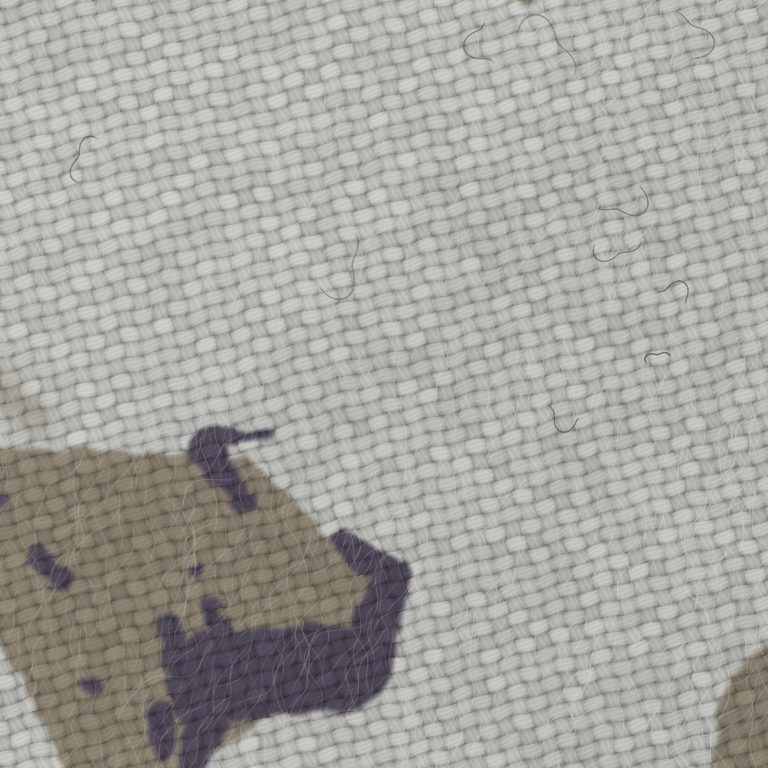
Reproduce this texture procedurally as a three.js fragment shader.

```glsl
#define WARP_COUNT 42.0
#define WEFT_COUNT 52.0
#define TILT 0.24
#define GAP_TONE 0.49
#define THREAD_TONE 0.745
#define FUZZ_LAYERS 14
#define FUZZ_WIDTH 0.0016
#define FUZZ_STRENGTH 0.42
#define HAIR_COUNT 10
#define STAIN_SOFTNESS 0.006

varying vec2 vUv;

const float PI = 3.14159;
const vec3 CLOTH = vec3(1.0, 1.005, 0.98);
const vec3 TAN_DYE = vec3(0.71, 0.66, 0.575);
const vec3 PURPLE_DYE = vec3(0.41, 0.37, 0.455);
const vec3 LINT = vec3(0.81, 0.815, 0.80);
const vec3 HAIR = vec3(0.30, 0.29, 0.29);

float hash(vec2 p) {
  vec3 q = fract(vec3(p.xyx) * 0.1031);
  q += dot(q, q.yzx + 33.33);
  return fract((q.x + q.y) * q.z);
}

vec2 turn(vec2 p, float a) {
  float c = cos(a), s = sin(a);
  return vec2(c * p.x + s * p.y, c * p.y - s * p.x);
}

// Layered sines, about -1 to 1
float waves(vec2 p) {
  return 0.5 * sin(p.x + 1.7 * sin(p.y * 0.8)) + 0.3 * sin(p.y * 1.9 + 1.3 * sin(p.x * 1.4))
       + 0.2 * sin(dot(p, vec2(2.7, -3.1)));
}

// Signed distance to the line a-b, positive on its right
float edge(vec2 p, vec2 a, vec2 b) {
  vec2 e = normalize(b - a);
  return dot(p - a, vec2(e.y, -e.x));
}

// Brush stroke whose radius runs from r0 to r1
float stroke(vec2 p, vec2 a, vec2 b, float r0, float r1) {
  vec2 e = b - a;
  float t = clamp(dot(p - a, e) / dot(e, e), 0.0, 1.0);
  return length(p - a - e * t) - mix(r0, r1, t);
}

float tanShape(vec2 p) {
  float d = max(edge(p, vec2(0.0, 0.17), vec2(0.085, 0.0)), edge(p, vec2(0.25, 0.0), vec2(0.49, 0.17)));
  d = max(d, edge(p, vec2(0.495, 0.17), vec2(0.485, 0.25)));
  d = max(d, edge(p, vec2(0.485, 0.25), vec2(0.33, 0.40)));
  d = max(d, edge(p, vec2(0.25, 0.408), vec2(0.0, 0.42)));
  d = min(d, length(p - vec2(1.09, 0.03)) - 0.16);
  return min(d, length(p - vec2(0.685, 1.0)) - 0.01);
}

float purpleShape(vec2 p) {
  // Broad band and its hook
  float d = stroke(p, vec2(0.28, 0.12), vec2(0.45, 0.132), 0.06, 0.056);
  d = min(d, stroke(p, vec2(0.475, 0.14), vec2(0.508, 0.245), 0.036, 0.028));
  d = min(d, stroke(p, vec2(0.505, 0.25), vec2(0.44, 0.30), 0.028, 0.009));
  // Spurs and drips
  d = min(d, stroke(p, vec2(0.22, 0.185), vec2(0.25, 0.08), 0.016, 0.024));
  d = min(d, stroke(p, vec2(0.275, 0.21), vec2(0.30, 0.15), 0.012, 0.025));
  d = min(d, stroke(p, vec2(0.27, 0.06), vec2(0.25, 0.0), 0.026, 0.018));
  d = min(d, stroke(p, vec2(0.21, 0.065), vec2(0.212, 0.03), 0.018, 0.016));
  // Upper mark and spots
  d = min(d, stroke(p, vec2(0.27, 0.415), vec2(0.318, 0.345), 0.028, 0.012));
  d = min(d, stroke(p, vec2(0.27, 0.43), vec2(0.345, 0.434), 0.014, 0.007));
  d = min(d, stroke(p, vec2(0.05, 0.28), vec2(0.08, 0.245), 0.012, 0.014));
  d = min(d, stroke(p, vec2(0.11, 0.108), vec2(0.125, 0.104), 0.007, 0.009));
  return min(d, min(length(p - vec2(0.25, 0.255)), length(p - vec2(0.0, 0.345))) - 0.01);
}

// Plain weave: the higher of weft and warp shows
float weaveTone(vec2 g) {
  vec2 cell = floor(g), f = fract(g) - 0.5;
  vec2 bulge = sqrt(max(vec2(0.0), 1.0 - 4.4 * f * f));
  float weft = 0.5 * cos(PI * (g.x - 0.5 + cell.y)) + 0.9 * bulge.y + 0.17 + 0.22 * f.y;
  float warp = -0.5 * cos(PI * (g.y - 0.5 + cell.x)) + 0.9 * bulge.x;
  float onTop = smoothstep(-0.08, 0.08, weft - warp);
  float tone = mix(GAP_TONE, THREAD_TONE, smoothstep(0.1, 1.45, max(weft, warp)));
  float strands = mix(sin(f.x * 19.0 + g.y * 4.0 + cell.x), sin(f.y * 21.0 - g.x * 3.0 + cell.y * 2.0), onTop);
  return tone + 0.018 * strands + 0.065 * (hash(cell + 7.0) - 0.5) + 0.025 * (onTop - 0.6);
}

// One layer of short bent fibres, one per stretched cell
float fuzz(vec2 p, float seed) {
  vec2 q = turn(p, 1.2 + 1.1 * (hash(vec2(seed, 3.0)) - 0.5)) + seed * 0.37;
  q += 0.009 * sin(q.yx * vec2(37.0, 29.0) + seed) + 0.003 * sin(q.yx * 95.0 + seed * 2.0);
  vec2 g = q * vec2(6.0, 20.0), cell = floor(g), f = fract(g);
  float h = hash(cell + seed * 17.0), k = hash(cell.yx + seed * 5.0);
  float y = 0.3 + 0.4 * h + 0.2 * sin(f.x * (3.0 + 5.0 * k) + h * 40.0);
  float ends = smoothstep(0.0, 0.2, f.x) * smoothstep(1.0, 0.7, f.x);
  return ends * k * smoothstep(FUZZ_WIDTH, 0.0, abs(f.y - y) / 20.0);
}

// Loose dark hairs: wobbly arcs on the upper cloth
float hairs(vec2 p) {
  float ink = 0.0;
  for (int i = 0; i < HAIR_COUNT; i++) {
    float n = float(i) + 2.0, h = hash(vec2(n, 4.0));
    vec2 v = p - vec2(hash(vec2(n, 1.0)), 0.42 + 0.55 * hash(vec2(n, 8.0)));
    float a = atan(v.y, v.x);
    float d = abs(length(v) - (0.013 + 0.04 * h * h) * (1.0 + 0.25 * sin(a * 3.0 + n)));
    float span = smoothstep(0.1, 0.4, cos(a - n * 2.4));
    ink = max(ink, span * (1.0 - 0.6 * h) * smoothstep(0.0019, 0.0004, d));
  }
  return ink;
}

void main() {
  vec2 p = vUv;
  vec2 bend = 0.004 * vec2(waves(p * 9.0), waves(p.yx * 11.0 + 4.0)) + 0.0012 * sin(p.yx * 110.0);
  vec2 g = turn(p + bend, TILT) * vec2(WARP_COUNT, WEFT_COUNT);
  float tone = weaveTone(g) + 0.012 * waves(p * 5.0) + 0.02 * (p.y - p.x);

  // Dye soaks in thread by thread
  vec2 s = p + 0.004 * vec2(waves(p * 50.0), waves(p.yx * 47.0)) + 0.007 * (hash(floor(g)) - 0.5);
  float tanned = smoothstep(STAIN_SOFTNESS, -STAIN_SOFTNESS, tanShape(s));
  float purpled = smoothstep(STAIN_SOFTNESS, -STAIN_SOFTNESS, purpleShape(s));
  float smudge = 0.6 * smoothstep(0.03, -0.03, stroke(s, vec2(-0.02, 0.50), vec2(0.05, 0.455), 0.03, 0.01));
  vec3 dye = mix(CLOTH, TAN_DYE, max(tanned, smudge));
  dye = mix(dye, PURPLE_DYE, purpled);
  vec3 color = tone * dye;

  // Pale lint, denser to the upper right, then hairs
  float lint = 0.0;
  for (int i = 0; i < FUZZ_LAYERS; i++) lint += fuzz(p, float(i) + 1.0);
  float cover = 0.7 + 0.35 * smoothstep(0.2, 1.3, p.x + 0.4 * p.y) + 0.2 * waves(turn(p, 1.2) * vec2(5.0, 24.0));
  vec3 lintColor = LINT * mix(vec3(1.0), dye, 0.45);
  color = mix(color, lintColor, min(lint, 1.3) * FUZZ_STRENGTH * cover);
  color = mix(color, HAIR, 0.8 * hairs(p));
  gl_FragColor = vec4(color, 1.0);
}
```
